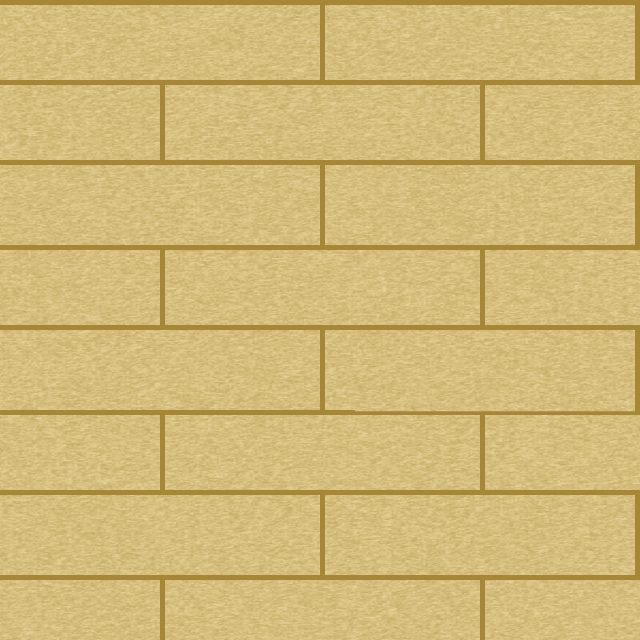
Give the GLSL for this pattern, as a Shadertoy shader.

```glsl
// Sandy long bricks in a half-offset bond with flat ochre joints and fine wavy grain.

const vec3 SAND  = vec3(0.833, 0.742, 0.488);
const vec3 GLINT = vec3(0.905, 0.840, 0.630);
const vec3 JOINT = vec3(0.650, 0.530, 0.210);

// Layout lengths as fractions of the canvas
const float UNIT         = 1.0 / 512.0;
const float HALF_JOINT   = 2.0 * UNIT;
const float BRICK_LENGTH = 256.0 * UNIT;
const float SHORT_COURSE = 64.0 * UNIT;   // height of the offset course
const float COURSE_PAIR  = 132.0 * UNIT;  // short course plus tall course
const float FIRST_JOINT  = 66.0 * UNIT;   // measured down from the top

float hash(vec2 cell) {
    uvec2 k = uvec2(ivec2(cell)) * uvec2(1597u, 3571u);
    uint n = (k.x ^ k.y) * 747796u + 28913u;
    n = (n ^ (n >> 15)) * 277803u;
    n = (n ^ (n >> 13)) * 95471u;
    return float((n ^ (n >> 16)) & 65535u) / 65535.0;
}

float valueNoise(vec2 p) {
    vec2 cell = floor(p);
    vec2 f = fract(p);
    f = f * f * (3.0 - 2.0 * f);
    float low  = mix(hash(cell), hash(cell + vec2(1, 0)), f.x);
    float high = mix(hash(cell + vec2(0, 1)), hash(cell + vec2(1, 1)), f.x);
    return mix(low, high, f.y);
}

// Signed distance to the horizontal joints; h is the height inside a course pair
float bedJoints(vec2 p, float h) {
    float d = min(min(h, COURSE_PAIR - h), abs(h - SHORT_COURSE));
    d = min(d, abs(p.y - HALF_JOINT));  // top border
    d -= HALF_JOINT;

    // One joint is slightly thinner along its right part
    float wornJoint = FIRST_JOINT + 2.0 * COURSE_PAIR;
    if (p.x > 284.0 * UNIT && abs(p.y - wornJoint) < 5.0 * UNIT) {
        d = max(d, wornJoint - HALF_JOINT + UNIT - p.y);
    }
    return d;
}

// Signed distance to the vertical joints; the last one stays inside the right edge
float headJoints(float x, bool offsetCourse) {
    float first = (offsetCourse ? 130.0 : 258.0) * UNIT;
    float index = clamp(round((x - first) / BRICK_LENGTH), 0.0, 1.0);
    float center = min(first + index * BRICK_LENGTH, 1.0 - HALF_JOINT);
    return abs(x - center) - HALF_JOINT;
}

// Short horizontal streaks bent by a slow ripple
vec3 sandGrain(vec2 p) {
    vec2 q = p;
    q.y += 0.06 * p.x + 0.003 * valueNoise(p * vec2(70.0, 50.0));
    float streak = valueNoise(q * vec2(130.0, 430.0));
    float fine   = valueNoise(q * vec2(300.0, 512.0) + 37.0);
    float tone   = 0.5 * streak + 0.5 * fine - 0.5;
    vec3 color = SAND + tone * vec3(0.13, 0.15, 0.19);

    float glint = valueNoise(q * vec2(110.0, 470.0) + 91.0);
    return mix(color, GLINT, 0.55 * smoothstep(0.74, 0.96, glint));
}

void mainImage(out vec4 fragColor, in vec2 fragCoord) {
    vec2 p = fragCoord / iResolution.xy;
    p.y = 1.0 - p.y;  // courses are laid out from the top down
    float pixel = 1.0 / min(iResolution.x, iResolution.y);

    // Brick layout
    float h = mod(p.y - FIRST_JOINT, COURSE_PAIR);
    float d = min(bedJoints(p, h), headJoints(p.x, h < SHORT_COURSE));

    // Shading
    float joint = clamp(0.5 - d / pixel, 0.0, 1.0);
    fragColor = vec4(mix(sandGrain(p), JOINT, joint), 1.0);
}
```
